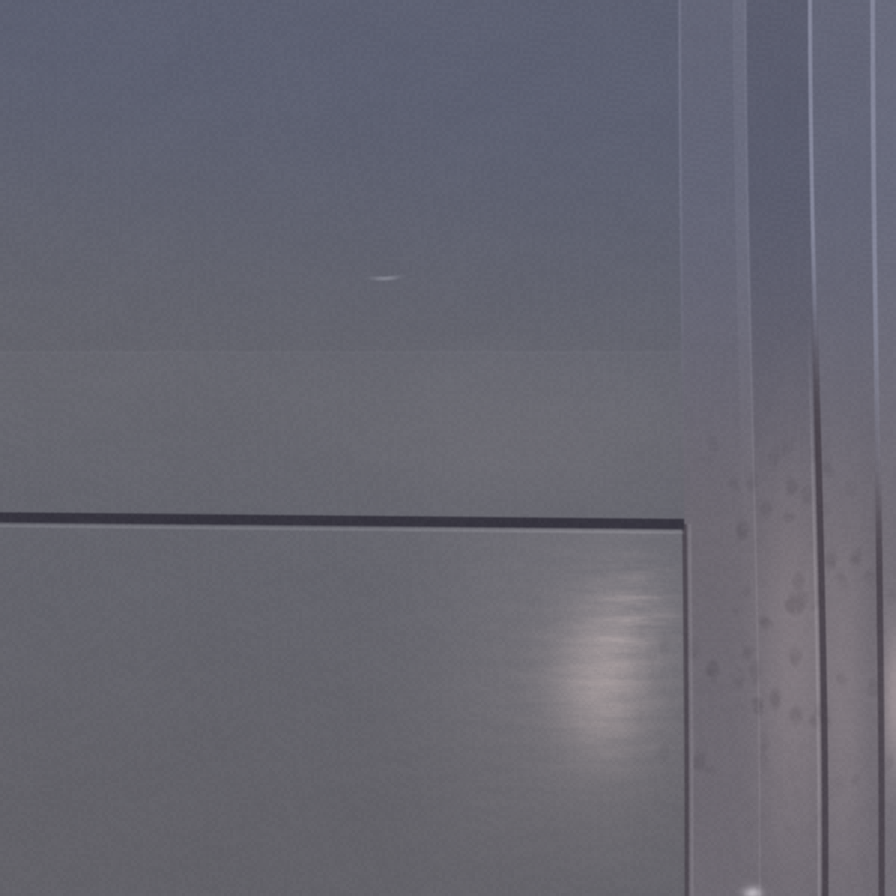
Reproduce this texture procedurally as a three.js fragment shader.

```glsl
// Painted metal panel door: a dark horizontal groove, slanted seams at the right
// and soft worn highlights. Gradients and line distances give the layout,
// cellular noise and layered sines give the wear and grain.

varying vec2 vUv;

const vec3 PANEL_TOP = vec3(0.365, 0.380, 0.450);
const vec3 PANEL_MID = vec3(0.395, 0.397, 0.430);
const vec3 PANEL_LOW = vec3(0.388, 0.385, 0.412);
const vec3 POST_TOP = vec3(0.390, 0.400, 0.470);
const vec3 POST_LOW = vec3(0.430, 0.412, 0.445);
const vec3 GROOVE = vec3(0.215, 0.208, 0.250);
const vec3 SEAM = vec3(0.270, 0.245, 0.280);
const vec3 EDGE_LIGHT = vec3(0.560, 0.570, 0.650);
const vec3 GLOW = vec3(0.170, 0.145, 0.130);
const float SOFT = 0.0018;
const float GROOVE_HALF = 0.0058;
const float GRAIN = 0.018;

float hash(vec2 p) {
  return fract(sin(dot(p, vec2(127.1, 311.7))) * 43758.5);
}

// Distance to the nearest scattered cell point.
float cellular(vec2 p) {
  vec2 cell = floor(p);
  float nearest = 2.0;
  for (int j = -1; j <= 1; j++) {
    for (int i = -1; i <= 1; i++) {
      vec2 c = cell + vec2(float(i), float(j));
      vec2 point = c + vec2(hash(c), hash(c + 19.7));
      nearest = min(nearest, length(p - point));
    }
  }
  return nearest;
}

float waves(vec2 p) {
  float sum = 0.0;
  float amp = 0.5;
  for (int i = 0; i < 4; i++) {
    sum += amp * sin(p.x + 1.7 * sin(p.y)) * cos(p.y + 1.3 * sin(p.x));
    p = mat2(1.5, 1.1, -1.1, 1.5) * p + 2.3;
    amp *= 0.55;
  }
  return sum;
}

float line(float d, float halfWidth) {
  return 1.0 - smoothstep(halfWidth - SOFT, halfWidth + SOFT, abs(d));
}

float blob(vec2 p, vec2 center, vec2 radius) {
  vec2 q = (p - center) / radius;
  return exp(-dot(q, q));
}

// Signed distance to a seam that drifts right on its way down.
float seamSide(vec2 p, float top, float bottom) {
  return p.x - mix(top, bottom, smoothstep(0.0, 0.95, 1.0 - p.y));
}

void main() {
  vec2 p = vUv;
  float wear = waves(p * vec2(17.0, 25.0));
  float post = seamSide(p, 0.7585, 0.7665);
  float ridge = seamSide(p, 0.832, 0.848);
  float inner = seamSide(p, 0.904, 0.921);
  float outer = seamSide(p, 0.974, 0.984);
  float onPost = smoothstep(-SOFT, SOFT, post);
  float grooveY = p.y - mix(0.4225, 0.4150, p.x / 0.762);

  // Panel, cool above and neutral below
  vec3 color = mix(PANEL_LOW, PANEL_MID, smoothstep(0.05, 0.45, p.y));
  color = mix(color, PANEL_TOP, smoothstep(0.52, 0.95, p.y + 0.12 * (p.x - 0.4)));
  color += 0.010 * smoothstep(0.609, 0.605, p.y) * smoothstep(0.40, 0.60, p.y);
  color += 0.025 * blob(p, vec2(0.60, 0.50), vec2(0.20, 0.10)) * vec3(1.0, 0.85, 0.8);

  // Highlights on the lower panel, streaked sideways near the seam
  float below = smoothstep(SOFT, -SOFT, grooveY);
  float streak = waves(vec2(p.x * 22.0, p.y * 130.0));
  float shine = blob(p, vec2(0.672, 0.242), vec2(0.055, 0.080));
  shine += 0.42 * blob(p, vec2(0.66, 0.25), vec2(0.17, 0.20));
  shine += 0.35 * blob(p, vec2(0.715, 0.320), vec2(0.045, 0.045)) * (1.0 + streak);
  color += GLOW * shine * below * (0.90 + 0.22 * streak);

  // Post strips
  vec3 strip = mix(POST_LOW, POST_TOP, smoothstep(0.35, 0.85, p.y));
  float recess = smoothstep(-SOFT, SOFT, ridge) * smoothstep(SOFT, -SOFT, inner);
  strip -= recess * mix(0.005, 0.035, smoothstep(0.25, 0.8, p.y));
  strip += 0.018 * smoothstep(0.0, SOFT, outer);
  strip += GLOW * 0.45 * blob(p, vec2(0.885, 0.26), vec2(0.040, 0.22));
  strip += GLOW * 0.35 * blob(p, vec2(0.945, 0.22), vec2(0.025, 0.20));
  strip += GLOW * 0.9 * blob(p, vec2(1.0, 0.22), vec2(0.015, 0.08));
  color = mix(color, strip, onPost);

  // Worn patches, strongest low on the post
  float patches = smoothstep(0.38, 0.12, cellular(p * vec2(38.0, 24.0) + 0.35 * wear));
  float worn = onPost * smoothstep(0.62, 0.35, p.y) * smoothstep(0.02, 0.20, p.y);
  worn += 0.5 * below * blob(p, vec2(0.735, 0.23), vec2(0.025, 0.10));
  color -= 0.050 * patches * worn * smoothstep(-0.2, 0.4, wear);

  // Seams: lit at the top, shadowed at the bottom
  color = mix(color, EDGE_LIGHT, 0.35 * line(post, 0.0015) * smoothstep(0.45, 0.95, p.y));
  color = mix(color, SEAM, 0.75 * line(post, 0.0025) * below);
  color += 0.05 * line(post - 0.006, 0.0015) * below;
  color += 0.025 * line(ridge + 0.006, 0.008) * smoothstep(0.3, 0.8, p.y);
  color += 0.035 * line(ridge, 0.0012);
  color = mix(color, EDGE_LIGHT, 0.80 * line(inner, 0.0022) * smoothstep(0.55, 0.78, p.y));
  color = mix(color, SEAM, 0.85 * line(inner, 0.0035) * smoothstep(0.68, 0.50, p.y));
  color += 0.07 * line(inner + 0.007, 0.0015) * smoothstep(0.68, 0.45, p.y);
  color = mix(color, EDGE_LIGHT, 0.75 * line(outer, 0.0025) * smoothstep(0.42, 0.70, p.y));
  color = mix(color, SEAM, 0.80 * line(outer, 0.0035) * smoothstep(0.50, 0.36, p.y));

  // Horizontal groove with its lit lower lip
  float grooveEnd = smoothstep(0.765, 0.762, p.x);
  color += 0.065 * line(grooveY + 0.0095, 0.0015) * grooveEnd;
  color = mix(color, GROOVE, line(grooveY, GROOVE_HALF) * grooveEnd);

  // Small scratch, faint seam and chipped paint
  float scratch = p.y - 0.689 - 5.0 * pow(p.x - 0.425, 2.0);
  color += 0.13 * line(scratch, 0.0022) * blob(p, vec2(0.430, 0.690), vec2(0.014, 0.008));
  color += 0.012 * line(p.y - 0.607, 0.0015) * (1.0 - onPost);
  color += 0.28 * blob(p, vec2(0.840, 0.003), vec2(0.010, 0.007));

  // Mottling and fine grain
  color += 0.006 * wear + GRAIN * (hash(floor(p * 300.0)) - 0.5);
  gl_FragColor = vec4(color, 1.0);
}
```
